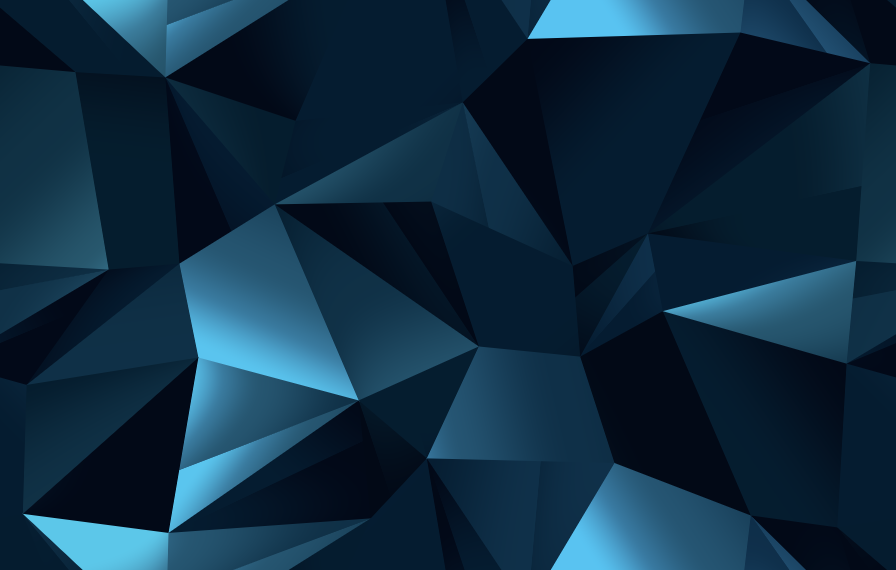
Reproduce this background procedurally as a WebGL 2 fragment shader.

```glsl
#version 300 es
precision highp float;

uniform vec2 u_resolution;
out vec4 fragColor;

const vec2 GRID = vec2(7.0, 4.0);

// Integer hash of a wrapped cell and a seed, three values in 0..1
vec3 hash(vec2 cell, int seed) {
    uvec3 v = uvec3(uvec2(mod(cell, GRID)), uint(seed)) * 1664525u + 1013904223u;
    v.x += v.y * v.z; v.y += v.z * v.x; v.z += v.x * v.y;
    v ^= v >> 16u;
    v.x += v.y * v.z; v.y += v.z * v.x; v.z += v.x * v.y;
    return vec3(v >> 8u) / 16777216.0;
}

vec2 corner(vec2 cell) {
    return cell + 0.06 + 0.88 * hash(cell, 7).xy;
}

float cross2(vec2 a, vec2 b) {
    return a.x * b.y - a.y * b.x;
}

// Signed distance to the line a-b, positive on its left
float lineDistance(vec2 p, vec2 a, vec2 b) {
    return cross2(normalize(b - a), p - a);
}

float smallerHalf(vec2 a, vec2 b, vec2 c, vec2 d) {
    return min(cross2(b - a, c - a), cross2(c - a, d - a));
}

// Near black through navy and slate to bright sky blue
vec3 ramp(float tone) {
    vec3 color = vec3(0.008, 0.035, 0.09);
    color = mix(color, vec3(0.02, 0.112, 0.185), smoothstep(0.08, 0.34, tone));
    color = mix(color, vec3(0.06, 0.19, 0.28), smoothstep(0.54, 0.74, tone));
    color = mix(color, vec3(0.15, 0.34, 0.45), smoothstep(0.74, 0.9, tone));
    color = mix(color, vec3(0.25, 0.53, 0.69), smoothstep(0.88, 0.96, tone));
    return mix(color, vec3(0.35, 0.77, 0.94), smoothstep(0.93, 0.985, tone));
}

void main() {
    vec2 p = gl_FragCoord.xy / u_resolution * GRID;
    float pixel = GRID.y / u_resolution.y;
    vec3 sum = vec3(0.0);
    float total = 0.0;

    for (int n = 0; n < 4; n++) {
        // Irregular quad between four scattered corners
        vec2 cell = floor(p) - vec2(n & 1, n >> 1);
        vec2 quad[4] = vec2[4](corner(cell), corner(cell + vec2(1, 0)),
                               corner(cell + vec2(1, 1)), corner(cell + vec2(0, 1)));
        float halfA = smallerHalf(quad[0], quad[1], quad[2], quad[3]);
        float halfB = smallerHalf(quad[1], quad[2], quad[3], quad[0]);
        int start = halfA > halfB ? 0 : 1;
        bool whole = hash(cell, 3).x < 0.25;

        for (int k = 0; k < 2; k++) {
            // Triangle on one side of the diagonal
            int first = start + 2 * k;
            vec2 a = quad[first], b = quad[(first + 1) % 4], c = quad[(first + 2) % 4];
            float edge = lineDistance(p, a, b);
            float inside = min(edge, min(lineDistance(p, b, c), lineDistance(p, c, a)));
            float cover = clamp(inside / pixel + 0.5, 0.0, 1.0);
            if (cover <= 0.0) continue;

            // Evenly spread base tones
            int id = whole ? 0 : k;
            vec3 look = hash(cell, 11 + id);
            vec3 cut = hash(cell, 23 + id);
            vec2 wrapped = mod(cell, GRID);
            float index = 2.0 * (wrapped.x + GRID.x * wrapped.y) + float(id);
            float base = fract(index * 0.618034 + 0.08 * look.x);
            float tone = base + 0.01;

            // Soft gradient over the facet, calmer on the light ones
            vec2 center = whole ? (quad[0] + quad[1] + quad[2] + quad[3]) / 4.0
                                : (a + b + c) / 3.0;
            float angle = 6.2832 * look.y;
            tone += mix(0.3, 0.13, base) * dot(p - center, vec2(cos(angle), sin(angle)));

            // Shaded edge and an optional crease that fades away from its line
            if (!whole) {
                tone -= mix(0.12, 0.03, base) * exp(-5.0 * max(edge, 0.0));
                if (cut.x < 0.55) {
                    float crease = lineDistance(p, a, mix(b, c, 0.3 + 0.4 * cut.y));
                    float side = clamp(crease / pixel + 0.5, 0.0, 1.0);
                    float fade = exp(-2.5 * abs(crease));
                    tone += mix(-0.1, 0.05, side) * fade * mix(1.0, 0.6, base);
                }
            }

            vec3 tint = mix(vec3(0.94, 0.97, 1.05), vec3(1.05, 1.02, 0.96), look.z);
            sum += cover * tint * ramp(tone);
            total += cover;
        }
    }
    fragColor = vec4(sum / max(total, 0.0001), 1.0);
}
```
